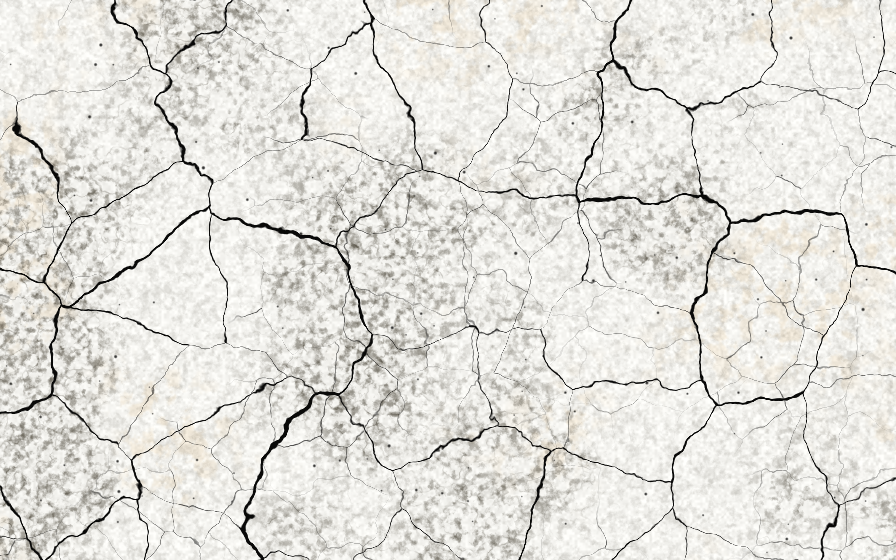
Reproduce this texture procedurally as a Shadertoy shader.

```glsl
#define PLATE_SCALE 4.9
#define HAIR_SCALE 8.5
#define GROUP_RATIO 0.45
#define WIDE_CRACK 0.0034
#define THIN_CRACK 0.0021
#define HAIR_CRACK 0.0009
#define STAIN_SCALE 3.6
#define GRAIN_SCALE 100.0
#define PIT_SCALE 21.0
#define CHALK vec3(0.970, 0.968, 0.953)
#define OCHRE vec3(0.96, 0.92, 0.86)
#define INK vec3(0.035, 0.035, 0.033)

// Integer hash of a lattice cell
vec2 hash2(ivec2 cell) {
    uvec2 v = uvec2(cell + 4096) * 1664525u + 1013904223u;
    for (int i = 0; i < 2; i++) {
        v.x += v.y * 1664525u;
        v.y += v.x * 1664525u;
        v ^= v >> 16u;
    }
    return vec2(v >> 8u) / 16777216.0;
}

float noise(vec2 p) {
    ivec2 c = ivec2(floor(p));
    vec2 f = fract(p);
    f = f * f * (3.0 - 2.0 * f);
    float low = mix(hash2(c).x, hash2(c + ivec2(1, 0)).x, f.x);
    float high = mix(hash2(c + ivec2(0, 1)).x, hash2(c + ivec2(1, 1)).x, f.x);
    return mix(low, high, f.y);
}

float fbm(vec2 p) {
    float sum = 0.0, weight = 0.53;
    for (int i = 0; i < 4; i++) {
        sum += weight * noise(p);
        p = mat2(1.6, 1.2, -1.2, 1.6) * p + 7.3;
        weight *= 0.5;
    }
    return sum;
}

vec2 site(ivec2 cell) {
    return vec2(cell) + 0.04 + 0.92 * hash2(cell);
}

// Cell of the site nearest to p
ivec2 nearestCell(vec2 p) {
    ivec2 base = ivec2(floor(p)), best = base;
    float bestDist = 1e3;
    for (int y = -1; y <= 1; y++)
    for (int x = -1; x <= 1; x++) {
        ivec2 cell = base + ivec2(x, y);
        float d = distance(site(cell), p);
        if (d < bestDist) { bestDist = d; best = cell; }
    }
    return best;
}

// Plates are grouped; cracks between groups are wide, inside a group thin
float cracks(vec2 p, float scale, float wide, float thin, float pixel) {
    vec2 q = p * scale;
    ivec2 own = nearestCell(q);
    vec2 a = site(own);
    ivec2 ownGroup = nearestCell(a * GROUP_RATIO + 31.0);
    float swell = 0.45 + 0.6 * noise(p * 11.0) + 0.5 * noise(p * 45.0);
    float cover = 0.0;
    for (int y = -2; y <= 2; y++)
    for (int x = -2; x <= 2; x++) {
        if (x == 0 && y == 0) continue;
        ivec2 cell = own + ivec2(x, y);
        vec2 b = site(cell);
        float d = dot(0.5 * (a + b) - q, normalize(b - a)) / scale;
        if (d > 1.6 * wide + pixel) continue;
        ivec2 group = nearestCell(b * GROUP_RATIO + 31.0);
        float h = hash2(own + cell + 57).x;
        float w = thin * (0.15 + 0.85 * h * h);
        if (group != ownGroup)
            w = wide * (0.25 + 0.75 * pow(hash2(group + ownGroup + 91).y, 1.5));
        w *= swell;
        // Box-filtered coverage of a band of half-width w
        float band = clamp(0.5 + (w - d) / pixel, 0.0, 1.0)
                   - clamp(0.5 - (w + d) / pixel, 0.0, 1.0);
        cover = max(cover, band);
    }
    return cover;
}

// Sparse round pits
float pits(vec2 p, float pixel) {
    ivec2 cell = ivec2(floor(p * PIT_SCALE));
    vec2 h = hash2(cell + 300);
    vec2 center = (vec2(cell) + 0.2 + 0.6 * hash2(cell + 700)) / PIT_SCALE;
    float radius = mix(0.0008, 0.0027, h.y * h.y);
    float disk = 1.0 - smoothstep(radius - pixel, radius + pixel, distance(p, center));
    return disk * step(h.x, 0.18);
}

void mainImage(out vec4 fragColor, in vec2 fragCoord) {
    float pixel = 1.0 / iResolution.y;
    vec2 p = fragCoord * pixel + 3.0;

    // Chalky ground with gritty stains and thin curled flake edges
    float rough = smoothstep(0.44, 0.74, fbm(p * STAIN_SCALE));
    float grain = smoothstep(0.42, 0.82, fbm(p * GRAIN_SCALE));
    float flake = 1.0 - abs(2.0 * fbm(p * 36.0 + 13.0) - 1.0);
    flake = smoothstep(0.86, 1.0, flake) * noise(p * 110.0);
    float powder = noise(p * 210.0) - 0.5;
    float shade = (0.09 + 0.27 * rough) * grain + (0.05 + 0.2 * rough) * flake
                + 0.015 * rough + 0.085 * powder;
    vec3 color = CHALK * (1.0 - shade * vec3(1.0, 1.03, 1.1));
    float rust = smoothstep(0.5, 0.72, fbm(p * 4.0 + 17.0))
               * smoothstep(0.42, 0.68, fbm(p * 45.0 + 5.0));
    color *= mix(vec3(1.0), OCHRE, 0.75 * rust);

    // Jagged crack network with faint hairlines
    vec2 bend = vec2(fbm(p * 5.0 + 40.0), fbm(p * 5.0 + 80.0)) - 0.5;
    vec2 jag = vec2(fbm(p * 28.0 + 11.0), fbm(p * 28.0 + 63.0)) - 0.5;
    vec2 warped = p + 0.12 * bend + 0.026 * jag;
    float crack = cracks(warped, PLATE_SCALE, WIDE_CRACK, THIN_CRACK, pixel);
    float hair = cracks(warped + 9.0, HAIR_SCALE, HAIR_CRACK, HAIR_CRACK, pixel);
    hair *= 0.7 * smoothstep(0.4, 0.58, noise(p * 4.5 + 23.0));
    float dark = max(max(crack, hair), 0.8 * pits(p, pixel));
    fragColor = vec4(mix(color, INK, dark), 1.0);
}
```
